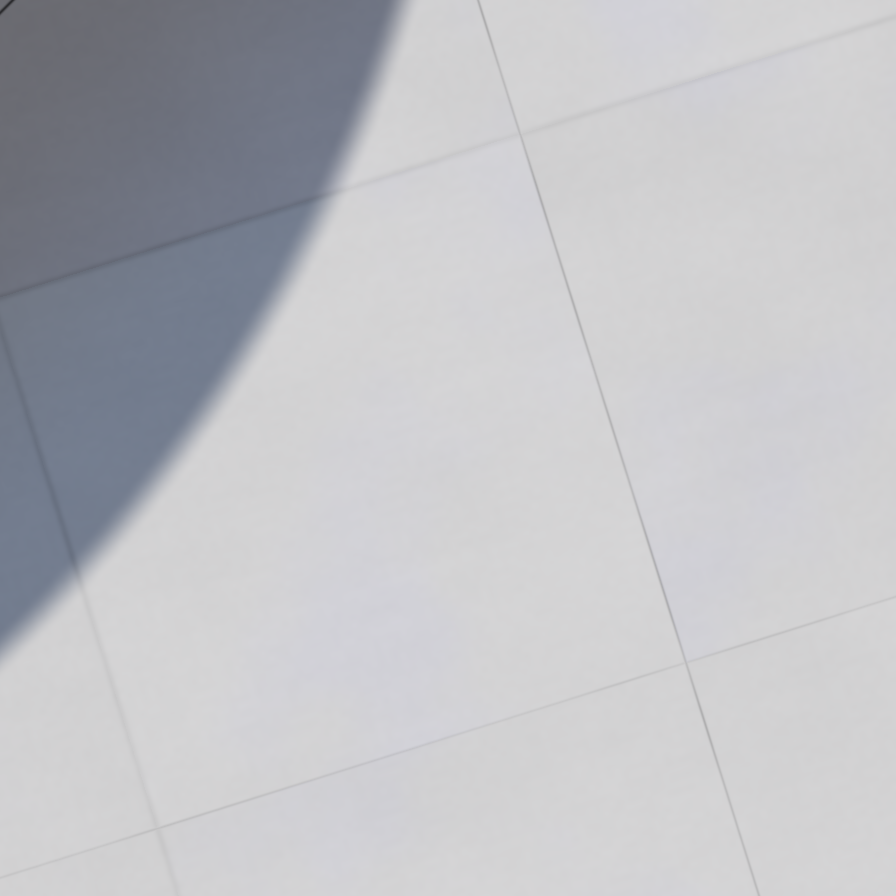
Give the GLSL for this texture, as a WebGL 1 fragment shader.

```glsl
precision highp float;
// Pale square floor tiles laid at an angle, with a curved soft shadow at upper left.
// A rotated grid gives the joints, value noise the mottling and wear, and
// a large circle with a blurred rim gives the shadow.
uniform vec2 u_resolution;

// Layout, in canvas units
const float TILE_SIZE = 0.618;
const float TILE_ANGLE = 0.304;
const vec2 GRID_ORIGIN = vec2(0.7656, 0.2604);
const vec2 SHADOW_CENTER = vec2(-1.135, 1.473);
const float SHADOW_RADIUS = 1.654;
const float SHADOW_BLUR = 0.021;
const float CORNER_GAP = 0.0145;

// Joints: x runs up the floor, y runs across it
const float FINE_WIDTH = 0.0015;
const float SOFT_WIDTH = 0.0040;
const vec2 FINE_DEPTH = vec2(0.145, 0.065);
const vec2 SOFT_DEPTH = vec2(0.035, 0.045);
const float SHADOW_JOINT_GAIN = 2.4;

// Colours and tone variation
const vec3 SUNLIT = vec3(0.824, 0.822, 0.826);
const vec3 SHADE_GREY = vec3(0.430, 0.440, 0.465);
const vec3 SHADE_BLUE = vec3(0.453, 0.490, 0.560);
const vec3 UPPER_ROW_TINT = vec3(0.975, 0.955, 0.955);
const vec3 LILAC_SHIFT = vec3(-0.008, -0.007, 0.014);
const vec3 CORNER_DARK = vec3(0.12, 0.12, 0.13);
const float MOTTLE = 0.028;
const float STREAK = 0.010;
const float GRAIN = 0.008;
const float TILE_VARIATION = 0.008;

float hash(vec2 p) {
  return fract(sin(dot(p, vec2(127.1, 311.7))) * 43758.5453);
}

float noise(vec2 p) {
  vec2 i = floor(p);
  vec2 f = fract(p);
  f = f * f * (3.0 - 2.0 * f);
  return mix(mix(hash(i), hash(i + vec2(1.0, 0.0)), f.x),
             mix(hash(i + vec2(0.0, 1.0)), hash(i + vec2(1.0, 1.0)), f.x), f.y);
}

float fbm(vec2 p) {
  float sum = 0.0;
  float weight = 0.5;
  for (int i = 0; i < 4; i++) {
    sum += weight * noise(p);
    p = mat2(0.8, 0.6, -0.6, 0.8) * p * 2.03 + 7.3;
    weight *= 0.5;
  }
  return sum / 0.9375;
}

// Darkness of the nearest joint on one axis; joints off the origin are softer
float joint(float across, float along, float fineDepth, float softDepth, float pixel) {
  float line = floor(across + 0.5);
  float soft = step(0.5, abs(line));
  float width = max(mix(FINE_WIDTH, SOFT_WIDTH, soft), 0.7 * pixel);
  float d = (across - line) * TILE_SIZE / width;
  float wear = 0.7 + 0.6 * noise(vec2(along * 9.0, line * 5.7 + 3.0));
  return mix(fineDepth, softDepth, soft) * wear * exp(-d * d);
}

void main() {
  vec2 uv = gl_FragCoord.xy / u_resolution;
  float pixel = 1.0 / min(u_resolution.x, u_resolution.y);

  // Rotated tile grid
  float c = cos(TILE_ANGLE);
  float s = sin(TILE_ANGLE);
  vec2 offset = uv - GRID_ORIGIN;
  vec2 grid = vec2(c * offset.x + s * offset.y, c * offset.y - s * offset.x) / TILE_SIZE;
  vec2 tile = floor(grid);
  vec2 local = grid + 13.0 * vec2(hash(tile), hash(tile + 4.2));

  // Mottled surface, differing from tile to tile
  float surface = MOTTLE * (fbm(local * 3.5) - 0.5)
                + STREAK * (fbm(local * vec2(4.0, 26.0)) - 0.5)
                + GRAIN * (noise(local * 75.0) - 0.5)
                + TILE_VARIATION * (hash(tile + 8.6) - 0.5);
  float lilac = smoothstep(0.48, 0.75, fbm(local * 2.6 + 31.0));
  vec3 sun = SUNLIT + surface + LILAC_SHIFT * lilac;

  // Shadow, greyer toward the upper left corner
  float blue = smoothstep(0.0, 0.62, uv.x + 0.95 * (1.0 - uv.y));
  vec3 shade = mix(SHADE_GREY, SHADE_BLUE, blue);
  shade *= mix(vec3(1.0), UPPER_ROW_TINT, step(1.0, tile.y));
  shade += surface * 0.9;
  float rim = length(uv - SHADOW_CENTER) - SHADOW_RADIUS;
  float shadow = 1.0 - smoothstep(-SHADOW_BLUR, SHADOW_BLUR, rim);
  vec3 color = mix(sun, shade, shadow);

  // Joints
  float groove = max(joint(grid.x, grid.y, FINE_DEPTH.x, SOFT_DEPTH.x, pixel),
                     joint(grid.y, grid.x, FINE_DEPTH.y, SOFT_DEPTH.y, pixel));
  color *= 1.0 - groove * mix(1.0, SHADOW_JOINT_GAIN, shadow);

  // Dark gap cutting the upper left corner
  float gap = (uv.x + 1.0 - uv.y - CORNER_GAP) * 0.7071;
  float gapWidth = max(0.0018, pixel);
  color = mix(color, CORNER_DARK, 0.85 * exp(-gap * gap / (gapWidth * gapWidth)));

  gl_FragColor = vec4(color, 1.0);
}
```
